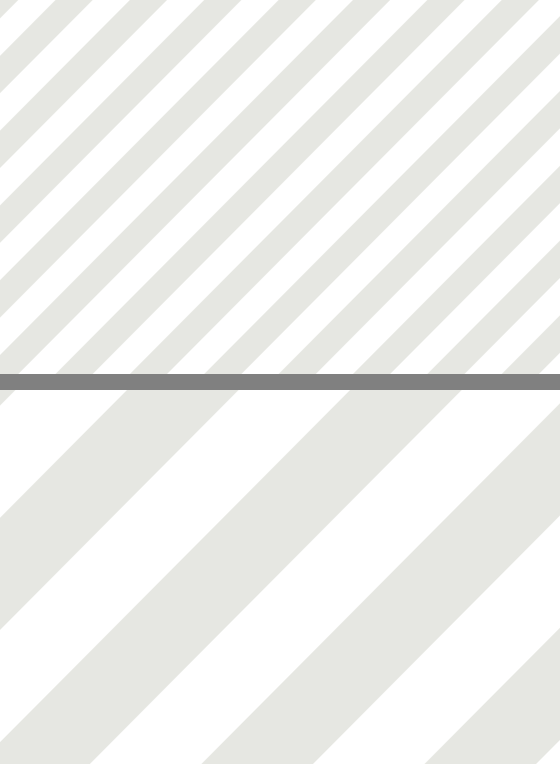
Top: the whole. Bottom: its middle third, enlarged.
Give the GLSL for this pattern, as a Shadertoy shader.

```glsl
// Coverage of evenly spaced bands, each half a period wide and centred on whole phases
float bandCoverage(float phase) {
    float distanceToEdge = abs(fract(phase + 0.5) - 0.5) - 0.25;
    float softness = 0.5 * fwidth(phase);
    return 1.0 - smoothstep(-softness, softness, distanceToEdge);
}

void mainImage(out vec4 fragColor, in vec2 fragCoord) {
    vec2 uv = fragCoord / iResolution.xy;

    // Rising diagonals: about 7.5 repeats across, 5 down
    float phase = dot(uv, vec2(7.53, -5.0)) + 0.004;

    vec3 white = vec3(1.0);
    vec3 warmGrey = vec3(0.902, 0.906, 0.886);
    fragColor = vec4(mix(white, warmGrey, bandCoverage(phase)), 1.0);
}
```
